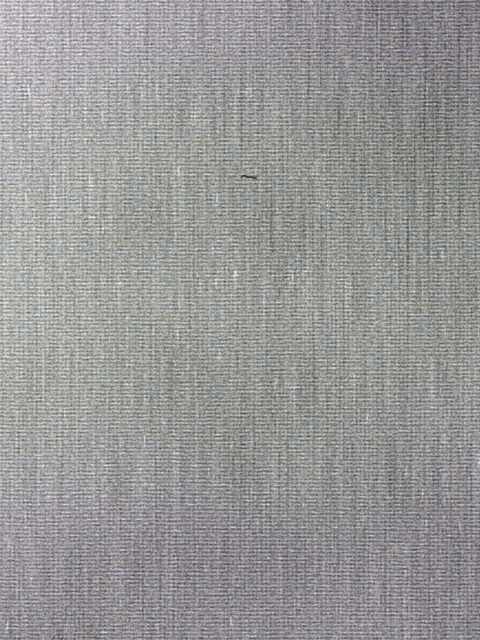
This texture is drawn by a WebGL 1 fragment shader. Its source:

```glsl
precision highp float;
uniform vec2 u_resolution;

// Lengths are fractions of the canvas height
const float TAU = 6.2831853;
const float ROWS = 165.0;
const float THREADS = 150.0;
const float ROW_CONTRAST = 0.078;
const float THREAD_CONTRAST = 0.024;
const float GRAIN_CONTRAST = 0.2;
const float DASH_CONTRAST = 0.12;
const float STREAK_CONTRAST = 0.09;
const float BAND_CONTRAST = 0.025;
const float HAIRLINE_CONTRAST = 0.09;
const float SLUB_CONTRAST = 0.2;
const float LINT_CONTRAST = 0.12;
const vec2 SLUB_CELLS = vec2(34.0, 24.0);
const vec2 SLUB_SIZE = vec2(0.0015, 0.008);
const vec2 LINT_CELLS = vec2(45.0, 60.0);
const vec2 LINT_SIZE = vec2(0.006, 0.0014);
const float BASE_LIGHT = 0.538;
const float SIDE_LIGHT = 0.14;
const vec3 VIOLET_TINT = vec3(0.006, -0.008, 0.012);
const vec3 GREEN_TINT = vec3(-0.002, 0.007, -0.009);
const vec3 FLECK_COLOR = vec3(0.17, 0.16, 0.13);
const vec2 FLECK_CENTER = vec2(0.389, 0.724);
const float FLECK_HALF_LENGTH = 0.014;

float hash(vec2 p) {
  vec3 q = fract(vec3(p.xyx) * 0.1031);
  q += dot(q, q.yzx + 33.33);
  return fract((q.x + q.y) * q.z);
}

float cornerSlope(vec2 cell, vec2 offset) {
  float angle = TAU * hash(cell);
  return dot(vec2(cos(angle), sin(angle)), offset);
}

float gradientNoise(vec2 p) {
  vec2 i = floor(p);
  vec2 f = fract(p);
  vec2 u = f * f * f * (f * (f * 6.0 - 15.0) + 10.0);
  vec2 e = vec2(1.0, 0.0);
  float low = mix(cornerSlope(i, f), cornerSlope(i + e, f - e), u.x);
  float high = mix(cornerSlope(i + e.yx, f - e.yx), cornerSlope(i + e.xx, f - e.xx), u.x);
  return mix(low, high, u.y);
}

// Straight rows of uneven stitches over fine upright threads
float weave(vec2 p) {
  float sag = 0.5 * gradientNoise(p * vec2(4.0, 3.0));
  float jitter = 0.16 * gradientNoise(p * vec2(80.0, 60.0) + 7.3);
  float row = p.y * ROWS + sag + jitter;
  float thread = p.x * THREADS + 0.4 * gradientNoise(p * vec2(12.0, 3.0) + 3.1);
  float strength = 0.95 + 1.1 * gradientNoise(p * vec2(75.0, 90.0) + 19.0);
  float stitches = cos(TAU * row) * strength;
  float uprights = cos(TAU * thread);
  return ROW_CONTRAST * stitches + THREAD_CONTRAST * uprights;
}

// Uneven yarn: thin streaks, broad bands, short dashes and sharp grain
float yarn(vec2 p) {
  float streak = gradientNoise(p * vec2(191.0, 7.0) + 41.7);
  float band = gradientNoise(p * vec2(45.0, 4.0) + 11.3);
  float dash = gradientNoise(p * vec2(105.0, 260.0) + 23.6);
  float grain = gradientNoise(p * vec2(290.0, 310.0) + 5.9);
  return STREAK_CONTRAST * streak + BAND_CONTRAST * band
    + DASH_CONTRAST * dash + GRAIN_CONTRAST * grain;
}

// Sparse dark gaps between threads, mostly at the upper right
float hairlines(vec2 p) {
  float gap = smoothstep(0.2, 0.5, gradientNoise(p * vec2(170.0, 5.0) + 77.4));
  float zone = smoothstep(0.15, 0.6, p.x) * smoothstep(0.3, 0.65, p.y);
  return gap * mix(0.2, 1.0, zone);
}

// Scattered pale fibers, one at most in each cell
float fibers(vec2 p, vec2 cells, vec2 size, float share) {
  vec2 grid = p * cells;
  vec2 cell = floor(grid);
  float present = step(hash(cell + 91.0), share);
  vec2 center = 0.3 + 0.4 * vec2(hash(cell + 17.0), hash(cell + 53.0));
  vec2 away = (fract(grid) - center) / cells;
  away += 0.3 * (hash(cell + 37.0) - 0.5) * away.yx * step(size, size.yx);
  vec2 scaled = away / (size * mix(0.6, 1.2, hash(cell + 29.0)));
  return present * exp(-dot(scaled, scaled)) * mix(0.35, 1.0, hash(cell + 71.0));
}

float fleck(vec2 p) {
  vec2 d = p - FLECK_CENTER;
  d.y += 0.08 * d.x + 0.003 * gradientNoise(vec2(p.x * 160.0, 2.5));
  float ends = 1.0 - smoothstep(0.75, 1.0, abs(d.x) / FLECK_HALF_LENGTH);
  return ends * (1.0 - smoothstep(0.0006, 0.0024, abs(d.y)));
}

// Light falls from the left, with a darker lower middle
float lighting(vec2 p) {
  float side = SIDE_LIGHT * exp(-4.5 * p.x) * smoothstep(-0.2, 0.55, p.y);
  float top = 0.07 * smoothstep(0.6, 1.0, p.y) * (1.0 - smoothstep(0.25, 0.7, p.x));
  float middle = 0.04 * exp(-pow((p.y - 0.5) / 0.22, 2.0));
  float corner = 0.05 * smoothstep(0.45, 0.75, p.x) * smoothstep(0.4, 1.0, p.y);
  float cloud = 0.05 * gradientNoise(p * vec2(5.0, 4.0) + 2.7);
  return BASE_LIGHT + side + top + middle - corner + cloud;
}

void main() {
  vec2 p = gl_FragCoord.xy / u_resolution.y;
  float light = lighting(p) + weave(p) + yarn(p) - HAIRLINE_CONTRAST * hairlines(p);
  light += SLUB_CONTRAST * fibers(p, SLUB_CELLS, SLUB_SIZE, 0.22);
  light += LINT_CONTRAST * fibers(p + 3.0, LINT_CELLS, LINT_SIZE, 0.25);

  // Greenish middle, violet toward top and bottom
  float drift = 0.2 * gradientNoise(p * 3.0 + 8.2);
  float violet = smoothstep(0.12, 0.42, abs(p.y - 0.54 + drift));
  vec3 color = vec3(light) + mix(GREEN_TINT, VIOLET_TINT, violet);
  vec3 fiberTint = vec3(0.03, 0.0, -0.035);
  color += fiberTint * gradientNoise(p * vec2(90.0, 70.0) + 63.0);

  color = mix(color, FLECK_COLOR, 0.85 * fleck(p));
  gl_FragColor = vec4(clamp(color, 0.0, 1.0), 1.0);
}
```
